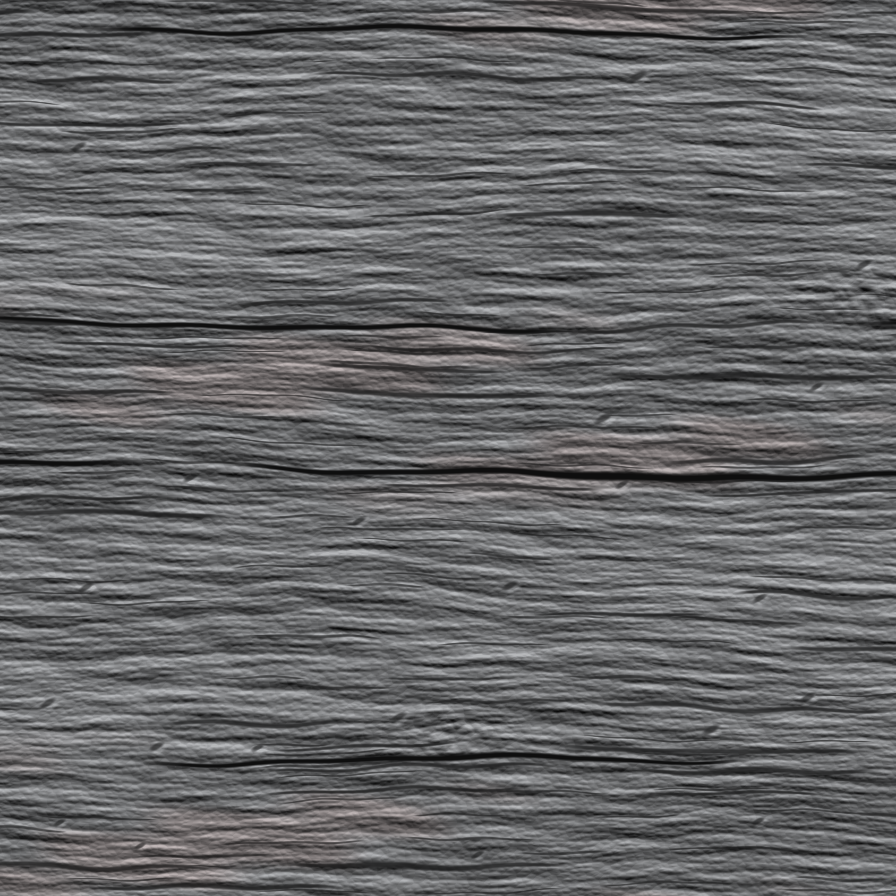
This texture is drawn by a WebGL 1 fragment shader. Its source:

```glsl
precision highp float;
// Weathered grey timber with a horizontal grain, lit from above.
// Stretched cellular noise gives the fibre relief, warped sines the long
// ridges, and tapered lenses the splits; pits and rough patches break it up.
uniform vec2 u_resolution;

float hash(vec2 p) {
  vec3 q = fract(vec3(p.xyx) * vec3(0.1031, 0.1030, 0.0973));
  q += dot(q, q.yzx + 33.33);
  return fract((q.x + q.y) * q.z);
}

// Distance to the nearest scattered cell centre.
float cellular(vec2 p) {
  vec2 cell = floor(p);
  float nearest = 4.0;
  for (int j = -1; j <= 1; j++) {
    for (int i = -1; i <= 1; i++) {
      vec2 c = cell + vec2(float(i), float(j));
      vec2 d = c + vec2(hash(c + 7.3), hash(c + 51.7)) - p;
      nearest = min(nearest, dot(d, d));
    }
  }
  return sqrt(nearest);
}

// Light on rounded cells: positive on upper flanks, negative below.
float relief(vec2 p, vec2 cells) {
  vec2 q = p * cells;
  return cellular(q + vec2(0.06, 0.38)) - cellular(q);
}

// A tapered split in each chosen cell of a stretched grid.
float splits(vec2 p, vec2 cells, float chance) {
  vec2 q = p * cells;
  float row = floor(q.y);
  q.x += 9.0 * hash(vec2(row, 3.0));
  vec2 id = floor(q);
  vec2 d = fract(q) - 0.5;
  d.y += 0.5 * (hash(id + 13.0) - 0.5) + 0.05 * sin(d.x * 17.0 + row);
  float taper = max(0.0, 1.0 - abs(d.x) / mix(0.22, 0.48, hash(id + 29.0)));
  float width = mix(0.05, 0.15, hash(id + 41.0)) * sqrt(taper);
  float split = 1.0 - smoothstep(0.3 * width, width + 0.06, abs(d.y));
  return split * smoothstep(0.0, 0.25, taper) * step(hash(id + 67.0), chance);
}

// Long open cracks between the boards; every third one stays faint.
float boardCracks(vec2 p) {
  float dark = 0.0;
  for (int i = 0; i < 6; i++) {
    float n = float(i);
    float dx = abs(fract(p.x - fract(0.5 + n * 0.6) + 0.5) - 0.5);
    float dy = abs(p.y - 0.15 - n * 0.1625 - 0.0015 * sin(p.x * 23.0 + n));
    float taper = max(0.0, 1.0 - dx / (0.34 + 0.16 * hash(vec2(n, 5.0))));
    float width = (0.0032 + 0.0018 * step(abs(n - 2.0), 0.1)) * sqrt(taper);
    float strength = 1.0 - 0.85 * step(abs(mod(n, 3.0) - 1.0), 0.1);
    float crack = 1.0 - smoothstep(0.4 * width, width + 0.0018, dy);
    dark = max(dark, crack * strength * smoothstep(0.0, 0.2, taper));
  }
  return dark;
}

// Small slanted pits: x is the shadow, y the lit lower lip.
vec2 pits(vec2 p) {
  vec2 q = p * 8.0;
  vec2 id = floor(q);
  vec2 d = fract(q) - 0.5 - 0.6 * (vec2(hash(id + 5.0), hash(id + 17.0)) - 0.5);
  d.y -= 0.45 * d.x;
  d /= vec2(0.085, 0.04) * mix(0.6, 1.1, hash(id + 31.0));
  float shade = 1.0 - smoothstep(0.4, 1.1, length(d));
  float lip = 1.0 - smoothstep(0.3, 1.1, length(d + vec2(-0.4, 1.1)));
  return vec2(shade, lip) * step(hash(id + 83.0), 0.28);
}

float patchMask(vec2 p, vec2 centre) {
  vec2 d = (p - centre) / vec2(0.085, 0.032);
  return exp(-dot(d, d));
}

void main() {
  vec2 uv = gl_FragCoord.xy / u_resolution;
  float x = uv.x;
  float y = uv.y;

  // Gentle waves bend the grain.
  vec2 p = uv;
  p.y += 0.005 * sin(x * 5.0 + y * 9.0) + 0.0025 * sin(x * 14.0 - y * 23.0 + 1.0)
       + 0.0009 * sin(x * 47.0 + y * 61.0) + 0.008 * (x - 0.5);

  // Two worn bands alternate with smoother, ridged wood.
  float worn = smoothstep(-0.3, 0.8, cos(12.566 * (y - 0.05)));
  float rough = patchMask(uv, vec2(0.5, 0.18)) + patchMask(uv, vec2(0.97, 0.67));

  // Long ridges: broad lit tops with narrow shadows.
  float phase = 377.0 * p.y + 2.2 * sin(31.0 * p.y + 3.0 * x)
              + 1.3 * sin(73.0 * p.y - 5.0 * x) + 0.5 * sin(19.0 * x + 40.0 * y);
  float ridge = 0.32 - pow(0.5 + 0.5 * sin(phase), 3.0);
  float ridgeDepth = 0.65 + 0.35 * sin(6.0 * x + 43.0 * p.y);

  // Relief from coarse fibres down to surface grain.
  float tone = 0.435 + 0.15 * ridge * ridgeDepth * (1.0 - 0.6 * worn);
  tone += 0.36 * relief(p, vec2(5.0, 64.0));
  tone += 0.34 * relief(p + 3.1, vec2(19.0, 135.0));
  tone += 0.20 * relief(p + 6.7, vec2(105.0, 210.0));
  tone += 0.42 * rough * relief(p + 1.9, vec2(52.0, 85.0));

  // Slow weathering stains.
  float stain = sin(4.0 * x + 11.0 * y) + sin(7.0 * x - 37.0 * y + 2.0);
  tone += 0.018 * stain - 0.035 * worn;

  // Pits and splits cut into the surface.
  vec2 pit = pits(uv);
  tone += 0.13 * pit.y;
  float cut = max(splits(p, vec2(2.6, 40.0), 0.14 + 0.42 * worn),
                  0.8 * splits(p + 4.3, vec2(5.0, 73.0), 0.18 + 0.3 * worn));
  cut = max(cut, 0.75 * pit.x);
  tone = mix(tone, 0.13, 0.82 * cut);
  tone = mix(tone, 0.055, boardCracks(p));

  // Nearly neutral grey, cooler in places and faintly brown where worn.
  float warmth = worn * smoothstep(0.5, 1.6, stain + 0.4 * sin(29.0 * x + 90.0 * y));
  vec3 tint = mix(vec3(0.99, 1.0, 1.015), vec3(1.07, 0.98, 0.97), 0.6 * warmth);
  gl_FragColor = vec4(clamp(tone, 0.04, 0.72) * tint, 1.0);
}
```
